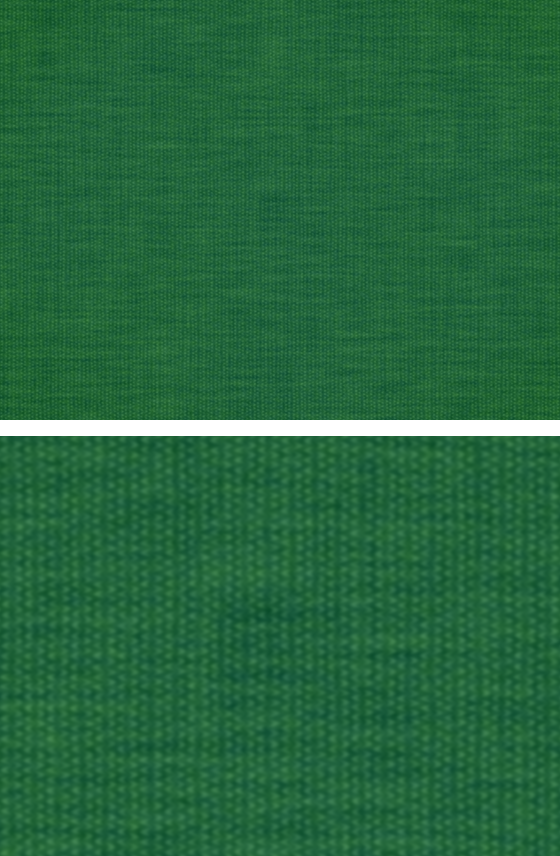
Top, the full canvas; bottom, a detail of the centre.
Give the GLSL for this texture, as a Shadertoy shader.

```glsl
// Fine green woven cloth: narrow vertical ribs, staggered stitches and horizontal slubs.

const float TAU = 6.2831853;

// Weave density, counted per canvas height
const float RIBS = 108.0;
const float ROWS = 122.0;
const float WOBBLE = 0.25;
const float ZIGZAG = 0.10;

// Strength of each layer of light and dark
const float RIB_DEPTH = 0.44;
const float STITCH_DEPTH = 0.62;
const float SLUB_DEPTH = 0.78;
const float YARN_DEPTH = 0.42;
const float GRAIN_DEPTH = 0.90;
const float EDGE_SHADE = 0.28;

// Dye colours
const vec3 CLOTH_GREEN = vec3(0.136, 0.401, 0.230);
const vec3 LIGHT_SHIFT = vec3(0.060, 0.060, 0.051);
const vec3 WARM_SHIFT = vec3(0.006, 0.010, -0.036);

vec2 hashGradient(vec2 cell) {
    vec3 p = fract(cell.xyx * vec3(0.1031, 0.1030, 0.0973));
    p += dot(p, p.yzx + 33.33);
    float angle = TAU * fract((p.x + p.y) * p.z);
    return vec2(cos(angle), sin(angle));
}

float gradientNoise(vec2 p) {
    vec2 cell = floor(p);
    vec2 f = p - cell;
    vec2 fade = f * f * f * (f * (f * 6.0 - 15.0) + 10.0);
    float a = dot(hashGradient(cell), f);
    float b = dot(hashGradient(cell + vec2(1, 0)), f - vec2(1, 0));
    float c = dot(hashGradient(cell + vec2(0, 1)), f - vec2(0, 1));
    float d = dot(hashGradient(cell + vec2(1, 1)), f - vec2(1, 1));
    return mix(mix(a, b, fade.x), mix(c, d, fade.x), fade.y);
}

// Zigzag ribs with stitches offset by half a row on every other rib
float weave(vec2 uv) {
    float x = uv.x * RIBS + WOBBLE * gradientNoise(uv * vec2(30.0, 14.0));
    float y = uv.y * ROWS + WOBBLE * gradientNoise(uv * vec2(9.0, 40.0) + 17.0);
    x += ZIGZAG * cos(TAU * y);
    float rib = -cos(TAU * x);
    float stitch = cos(TAU * (y + 0.5 * floor(x)));
    return RIB_DEPTH * rib + STITCH_DEPTH * stitch * (0.5 + 0.5 * rib);
}

// Uneven thickness along the horizontal threads
float slubs(vec2 uv) {
    float fine = gradientNoise(uv * vec2(11.0, 120.0) + 5.3);
    float broad = gradientNoise(uv * vec2(4.5, 55.0) + 31.7);
    return fine + 0.6 * broad;
}

void mainImage(out vec4 fragColor, in vec2 fragCoord) {
    vec2 uv = fragCoord / iResolution.y;
    vec2 centred = 2.0 * fragCoord / iResolution.xy - 1.0;

    // Light and dark of the threads
    float slub = slubs(uv);
    float yarn = gradientNoise(uv * vec2(75.0, 5.0) + 71.1);
    float grain = gradientNoise(uv * vec2(140.0, 145.0) + 13.9);
    float edge = smoothstep(0.55, 1.8, dot(centred, centred));
    float tone = weave(uv) + SLUB_DEPTH * slub + YARN_DEPTH * yarn
               + GRAIN_DEPTH * grain - EDGE_SHADE * edge;

    // Yellow-green drifts, stronger towards the sides
    float cloud = gradientNoise(uv * vec2(2.5, 3.5) + 3.7);
    float fleck = gradientNoise(uv * vec2(64.0, 72.0) + 47.3);
    float warmth = 0.5 * slub + 0.35 * yarn + 0.45 * cloud + 1.0 * fleck
                 + 0.7 * edge - 0.12;

    vec3 color = CLOTH_GREEN + LIGHT_SHIFT * tone + WARM_SHIFT * warmth;
    fragColor = vec4(clamp(color, 0.0, 1.0), 1.0);
}
```
